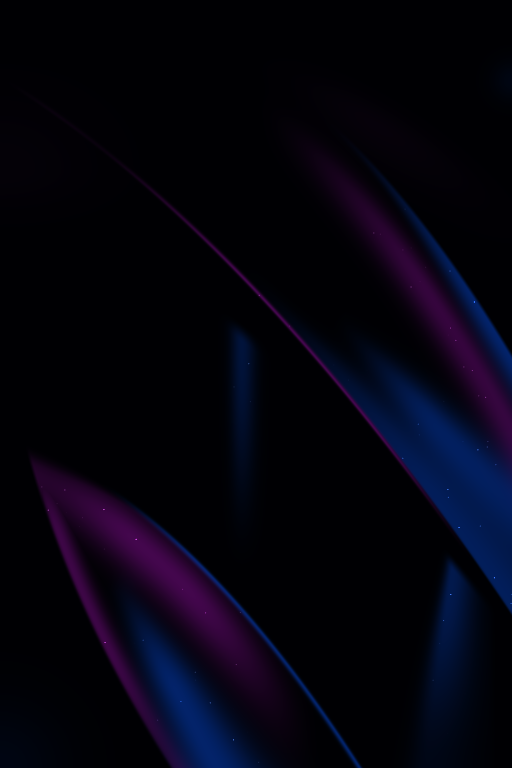
Give the GLSL for this background, as a Shadertoy shader.

```glsl
// Dark abstract backdrop: curved violet and blue petals of light with fine sparkling dust.
#define BLUE vec3(0.010, 0.135, 0.400)
#define VIOLET vec3(0.265, 0.025, 0.290)
#define NIGHT vec3(0.000, 0.001, 0.012)
#define DUST_CELLS 100.0
#define DUST_SHARE 0.055
#define DUST_RADIUS 0.0014
#define EDGE 0.002

float hash(vec2 p) {
    vec3 q = fract(vec3(p.xyx) * 0.1031);
    q += dot(q, q.yzx + 33.33);
    return fract((q.x + q.y) * q.z);
}

// Bell curve with a separate width on each side of zero.
float ridge(float d, float below, float above) {
    float r = d / (d < 0.0 ? below : above);
    return exp(-r * r);
}

// Approximate distance below the parabola y = c.x + c.y t + c.z t^2.
float below(vec2 p, float start, vec3 c) {
    float t = p.x - start;
    float slope = c.y + 2.0 * c.z * t;
    return (p.y - c.x - t * (c.y + c.z * t)) / sqrt(1.0 + slope * slope);
}

// Long diagonal blade: violet edge line, blue sheen and a blue wedge above it.
vec3 longBlade(vec2 p) {
    float d = -below(p, 0.026, vec3(0.117, 0.65, 0.66));
    float above = smoothstep(0.0, 2.0 * EDGE, d);
    float lineGain = 0.12 + 0.88 * smoothstep(0.12, 0.34, p.x);
    lineGain *= smoothstep(0.0, 0.08, p.x) * (1.0 - smoothstep(0.48, 0.62, p.x));
    vec3 light = VIOLET * lineGain * ridge(d, 0.0022, 0.0028);

    float width = mix(0.010, 0.055, smoothstep(0.36, 0.67, p.x));
    light += BLUE * 0.85 * above * smoothstep(0.31, 0.58, p.x) * ridge(d - 0.006, 0.006, width);

    float run = max(p.x - 0.45, 0.0);
    float across = (p.y - 0.432 - run) * 0.707;
    light += BLUE * 0.75 * above * smoothstep(0.43, 0.57, p.x)
           * ridge(across, 0.012 + 0.10 * run, 0.016 + 0.13 * run);
    return min(light, max(BLUE, VIOLET));
}

// Upper right petal: violet body inside a blue rim.
vec3 upperPetal(vec2 p) {
    float d = below(p, 0.456, vec3(0.182, 0.986, 1.617));
    float rimWidth = mix(0.005, 0.022, smoothstep(0.46, 0.667, p.x));
    float rim = smoothstep(-EDGE, 2.0 * EDGE, d) * ridge(d - 0.003, 0.01, rimWidth);
    float body = ridge(d - 0.050, 0.020, 0.029);
    return BLUE * rim * smoothstep(0.42, 0.64, p.x)
         + VIOLET * 0.78 * body * smoothstep(0.33, 0.57, p.x);
}

// Lower left petal: violet body, two bright rims and a blue heart.
vec3 lowerPetal(vec2 p) {
    float top = below(p, 0.052, vec3(0.586, 0.44, 1.33));
    float side = below(p.yx, 0.586, vec3(0.035, 0.26, 0.46));
    float tipBlur = mix(0.022, 0.004, smoothstep(0.05, 0.20, p.x));
    float inside = smoothstep(-EDGE, tipBlur, top) * smoothstep(-EDGE, 2.0 * EDGE, side);

    float body = ridge(top - 0.034, 0.030, 0.038) * (1.0 - smoothstep(0.24, 0.42, p.x));
    body *= 0.55 + 0.45 * smoothstep(0.06, 0.18, p.x);
    float sideRim = ridge(side - 0.007, 0.007, 0.016) * smoothstep(0.56, 0.70, p.y);
    sideRim *= 1.0 - 0.5 * smoothstep(0.84, 1.0, p.y);
    vec3 light = VIOLET * inside * max(body, 0.9 * sideRim);

    float drop = max(p.y - 0.77, 0.0);
    float heart = ridge(p.x - 0.162 - 0.52 * drop, 0.016 + 0.12 * drop, 0.018 + 0.18 * drop);
    light += BLUE * inside * heart * smoothstep(0.73, 0.90, p.y);
    light += BLUE * ridge(top, 0.0025, 0.0035) * smoothstep(0.13, 0.27, p.x);
    return light;
}

// Two upright blue shafts, each cut by a slanted shadow.
vec3 shafts(vec2 p) {
    float cut = p.y - 0.384 - 0.765 * (p.x - 0.267);
    float middle = ridge(p.x - 0.315, 0.014, 0.017) * smoothstep(0.0, 0.025, cut);
    middle *= 1.0 - smoothstep(0.44, 0.75, p.y);

    cut = p.y - 0.719 - 1.16 * (p.x - 0.586);
    float drop = p.y - 0.72;
    float corner = ridge(p.x - 0.592 + 0.13 * drop, 0.008 + 0.06 * drop, 0.025 + 0.12 * drop);
    corner *= smoothstep(0.0, 0.02, cut) * (1.0 - smoothstep(0.635, 0.648, p.x));
    corner *= 1.0 - 0.75 * smoothstep(0.76, 1.0, p.y);
    return BLUE * (0.55 * middle + 0.72 * corner);
}

// Very dim haze near the borders.
vec3 haze(vec2 p) {
    float d = below(p, 0.38, vec3(0.085, 0.45, 0.5));
    float upper = ridge(d - 0.02, 0.025, 0.04) * ridge(p.x - 0.49, 0.09, 0.12);
    float left = ridge(p.x, 0.1, 0.12) * ridge(p.y - 0.22, 0.09, 0.05);
    float corners = ridge(length(p - vec2(0.667, 0.105)), 0.02, 0.025)
                  + ridge(length(p - vec2(0.0, 1.0)), 0.07, 0.08);
    return VIOLET * (0.09 * upper + 0.06 * left) + BLUE * 0.15 * corners;
}

// One randomly placed grain in some of the cells.
float dust(vec2 p) {
    vec2 cell = floor(p * DUST_CELLS);
    vec2 grain = 0.2 + 0.6 * vec2(hash(cell + 17.0), hash(cell + 53.0));
    float d = length(p - (cell + grain) / DUST_CELLS);
    float present = step(hash(cell), DUST_SHARE);
    return present * hash(cell + 91.0) * (1.0 - smoothstep(0.3, 1.0, d / DUST_RADIUS));
}

void mainImage(out vec4 fragColor, in vec2 fragCoord) {
    // Canvas units with y running downwards: x spans 0 to 2/3, y spans 0 to 1.
    vec2 uv = fragCoord / iResolution.xy;
    vec2 p = vec2(uv.x * 2.0 / 3.0, 1.0 - uv.y);

    vec3 light = longBlade(p) + upperPetal(p) + lowerPetal(p) + shafts(p) + haze(p);
    float lit = smoothstep(0.06, 0.25, max(light.r, light.b));
    vec3 sparkle = (light * 1.5 + 0.25) * lit * dust(p);
    fragColor = vec4(NIGHT + light + sparkle, 1.0);
}
```
